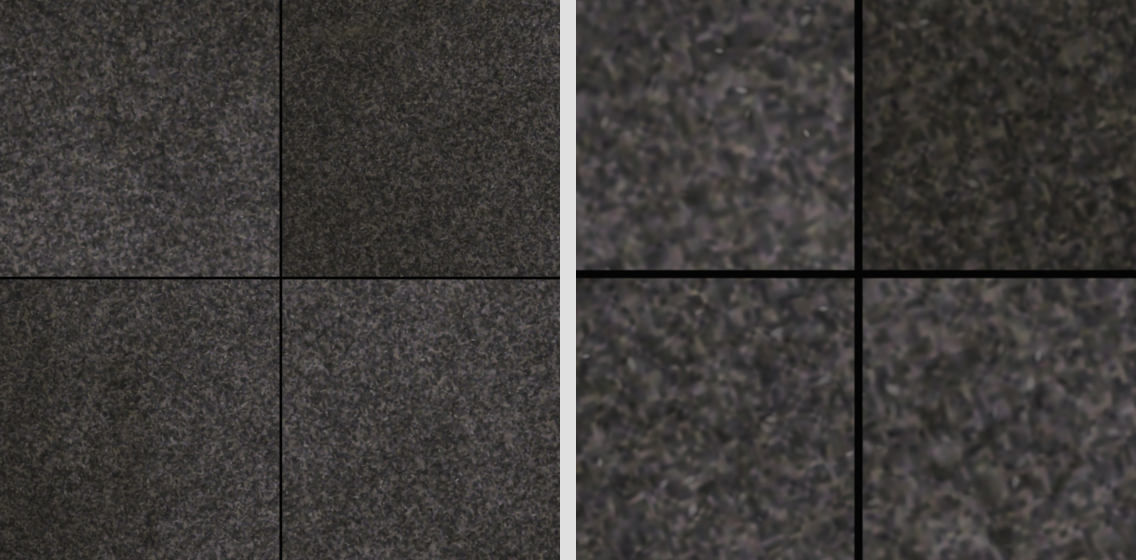
Left, the full canvas; right, a detail of the centre.
This texture is drawn by a Shadertoy shader. Its source:

```glsl
// Four dark granite tiles, two across and two down, split by thin black joints.
// Layered value noise makes the mineral grain, scattered ellipses the pale flecks,
// and each tile has its own tone, slope of light and grain size.

const vec2  JOINT_CENTRE = vec2(0.5015, 0.5035);
const float JOINT_HALF_WIDTH = 0.0020;
const vec3  JOINT_COLOUR = vec3(0.015, 0.014, 0.014);
const vec3  WARM_TINT = vec3(1.06, 1.00, 0.88);
const vec3  COOL_TINT = vec3(1.03, 0.98, 1.01);
const vec3  FLECK_COLOUR = vec3(0.54, 0.53, 0.52);
const vec3  SMEAR_COLOUR = vec3(0.30, 0.27, 0.21);
const float GRAIN_CONTRAST = 0.95;
const float COARSE_CELLS = 130.0;
const float FINE_CELLS = 235.0;
const float WARP = 0.0035;
const float FLECK_CELLS = 72.0;
const float FLECK_CHANCE = 0.30;

// Per tile: mean tone, slope across, slope up, grain scale.
const vec4 TILES[4] = vec4[4](
    vec4(0.211, 0.062, 0.005, 1.10),   // lower left
    vec4(0.238, 0.005, 0.022, 1.00),   // lower right
    vec4(0.230, 0.005, -0.066, 0.95),  // upper left
    vec4(0.193, 0.050, -0.005, 1.18)); // upper right

// Integer hash giving three values in 0..1.
vec3 hash3(vec2 cell, float seed) {
    uvec3 v = uvec3(ivec3(vec3(cell, seed))) * 1664525u + 1013904223u;
    v.x += v.y * v.z; v.y += v.z * v.x; v.z += v.x * v.y;
    v ^= v >> 16u;
    v.x += v.y * v.z; v.y += v.z * v.x; v.z += v.x * v.y;
    return vec3(v >> 8u) / 16777216.0;
}

// Smooth noise in three independent channels.
vec3 noise3(vec2 p, float seed) {
    vec2 cell = floor(p), f = fract(p);
    f = f * f * (3.0 - 2.0 * f);
    vec3 low = mix(hash3(cell, seed), hash3(cell + vec2(1, 0), seed), f.x);
    vec3 high = mix(hash3(cell + vec2(0, 1), seed), hash3(cell + vec2(1, 1), seed), f.x);
    return mix(low, high, f.y);
}

mat2 rotation(float angle) {
    float c = cos(angle), s = sin(angle);
    return mat2(c, s, -s, c);
}

// Sparse, randomly turned pale crystals.
float flecks(vec2 p, float seed) {
    vec2 home = floor(p);
    float cover = 0.0;
    for (int y = -1; y <= 1; y++)
    for (int x = -1; x <= 1; x++) {
        vec2 cell = home + vec2(x, y);
        vec3 place = hash3(cell, seed);
        vec3 form = hash3(cell, seed + 7.0);
        vec2 d = rotation(form.x * 3.1416) * (p - cell - place.xy);
        d /= mix(0.20, 0.42, form.y) * vec2(1.0, 0.6);
        float rarity = form.z * form.z * form.z;
        float strength = step(place.z, FLECK_CHANCE) * mix(0.14, 0.85, rarity * form.z);
        cover = max(cover, strength * (1.0 - smoothstep(0.2, 1.25, length(d))));
    }
    return cover;
}

vec3 granite(vec2 uv, vec2 local, vec4 tile, float seed) {
    // Turned, warped lattices hide the grid of the noise.
    vec2 p = uv * tile.w;
    vec2 bent = p + WARP * (noise3(p * 90.0, seed + 3.0).xy - 0.5);
    vec3 coarse = noise3(rotation(0.6) * bent * COARSE_CELLS, seed + 11.0);
    vec3 fine = noise3(rotation(-0.35) * bent * FINE_CELLS, seed + 23.0);
    vec3 cloud = noise3(uv * 9.0, seed + 37.0);
    vec3 patches = noise3(rotation(0.9) * uv * 38.0, seed + 41.0);

    float grain = 0.45 * coarse.x + 0.55 * fine.x - 0.5;
    grain += 0.45 * max(grain, 0.0);
    float tone = tile.x + dot(local - 0.5, tile.yz);
    tone *= 1.0 + 0.15 * (cloud.x - 0.5) + 0.13 * (patches.x - 0.5);

    // Dark ground leans olive, lighter ground leans grey violet.
    float coolness = smoothstep(0.16, 0.25, tone) * 0.55 + 1.1 * (coarse.y - 0.5) + 0.22;
    vec3 colour = tone * mix(WARM_TINT, COOL_TINT, clamp(coolness, 0.0, 1.0));
    colour *= max(1.0 + GRAIN_CONTRAST * grain, 0.5);
    colour *= 1.0 + 0.10 * (fine - 0.5);

    float fleck = flecks(p * FLECK_CELLS, seed + 53.0);
    return mix(colour, FLECK_COLOUR, fleck * smoothstep(0.10, 0.26, tone) * 0.8);
}

void mainImage(out vec4 fragColor, in vec2 fragCoord) {
    vec2 uv = fragCoord / iResolution.xy;
    float pixel = 1.0 / min(iResolution.x, iResolution.y);

    // Tile index and position inside the tile.
    vec2 side = step(JOINT_CENTRE, uv);
    vec2 local = mix(uv / JOINT_CENTRE, (uv - JOINT_CENTRE) / (1.0 - JOINT_CENTRE), side);
    int index = int(side.x + 2.0 * side.y);
    vec3 colour = granite(uv, local, TILES[index], float(index) * 101.0);

    // Faint rubbed smear near the top of the upper right tile.
    vec2 smear = rotation(-0.12) * (uv - vec2(0.63, 0.942)) / vec2(0.065, 0.014);
    colour = mix(colour, SMEAR_COLOUR, 0.33 * exp(-dot(smear, smear)));

    // Joints with a narrow soft edge.
    vec2 gap = abs(uv - JOINT_CENTRE);
    float edge = min(gap.x, gap.y) - JOINT_HALF_WIDTH;
    float joint = 1.0 - smoothstep(-0.6 * pixel, 0.0008 + 0.6 * pixel, edge);
    fragColor = vec4(mix(colour, JOINT_COLOUR, joint), 1.0);
}
```
